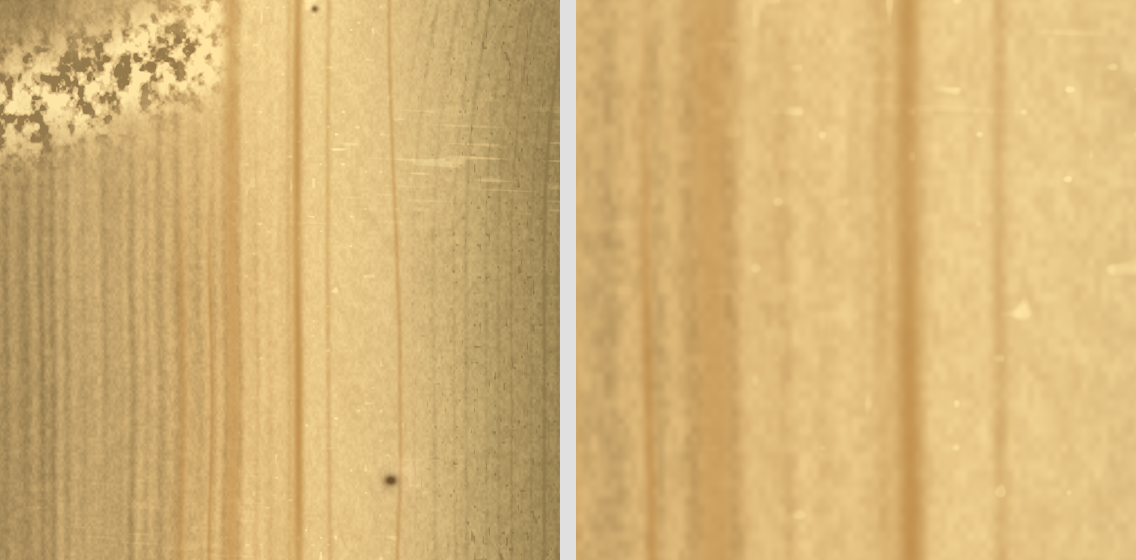
Left, the full canvas; right, a detail of the centre.
Give the GLSL for this texture, as a WebGL 1 fragment shader.

```glsl
precision highp float;
uniform vec2 u_resolution;

const vec3 SHADE = vec3(0.58, 0.48, 0.30);
const vec3 WOOD = vec3(0.84, 0.71, 0.48);
const vec3 LIGHT = vec3(0.99, 0.90, 0.65);
const vec3 RESIN = vec3(0.70, 0.49, 0.23);
const vec3 KNOT = vec3(0.38, 0.27, 0.13);
const float LEFT_RINGS = 36.0;
const float RIGHT_RINGS = 30.0;
const float RING_DEPTH = 0.20;
const float GRAIN_DEPTH = 0.13;
const float TORN_SCALE = 62.0;
const vec2 KNOT_POS = vec2(0.698, 0.142);
const vec2 PIN_POS = vec2(0.562, 0.984);

float hash(vec2 p) {
  p = fract(p * vec2(0.1031, 0.1137));
  p += dot(p, p.yx + 33.33);
  return fract((p.x + p.y) * p.x * 17.0 + p.y * 43.7);
}

float noise(vec2 p) {
  vec2 i = floor(p), f = fract(p);
  f = f * f * (3.0 - 2.0 * f);
  return mix(mix(hash(i), hash(i + vec2(1, 0)), f.x),
             mix(hash(i + vec2(0, 1)), hash(i + vec2(1, 1)), f.x), f.y);
}

float fbm(vec2 p) {
  return 0.55 * noise(p) + 0.3 * noise(p * 2.1 + 7.3) + 0.15 * noise(p * 4.3 + 19.1);
}

float bell(float d, float width) {
  d /= width;
  return exp(-d * d);
}

// Growth lines at jittered positions, each with its own width and strength.
float rings(float s, float seed, float width) {
  float sum = 0.0;
  for (int k = -1; k <= 1; k++) {
    float cell = floor(s) + float(k);
    float centre = cell + 0.5 + 0.5 * (hash(vec2(cell, seed)) - 0.5);
    float strength = 0.35 + 0.65 * hash(vec2(cell, seed + 5.0));
    sum += strength * bell(s - centre, width * (0.6 + 0.8 * hash(vec2(cell, seed + 9.0))));
  }
  return sum;
}

void main() {
  vec2 p = gl_FragCoord.xy / u_resolution;
  float sway = 0.008 * (noise(vec2(p.x * 3.0, p.y * 3.5)) - 0.5);
  float x = p.x + sway;
  float rightSide = smoothstep(0.71, 0.78, p.x);
  float leftSide = 1.0 - smoothstep(0.47, 0.54, p.x);

  // Broad lighting: bright middle, dim edges and upper left corner
  float tone = 0.37 + 0.33 * bell(p.x - 0.56, 0.23);
  tone -= 0.27 * smoothstep(0.78, 1.0, p.x) + 0.12 * smoothstep(0.16, 0.0, p.x);
  tone -= 0.16 * smoothstep(0.9, 1.0, p.y) * smoothstep(0.25, 0.0, p.x);
  tone += 0.12 * smoothstep(0.45, 0.95, p.y) * bell(p.x - 0.42, 0.2);
  tone += 0.10 * (fbm(p * vec2(9.0, 4.0)) - 0.5);

  // Torn strip rising to the right
  float ragged = 0.05 * (fbm(p * 22.0) - 0.5);
  float torn = bell(p.y - 0.80 - 0.32 * p.x + ragged, 0.085);
  torn *= 1.0 - smoothstep(0.34, 0.47, p.x + ragged);

  // Soft rings on the left, thin bending ones on the right
  float soft = rings(x * LEFT_RINGS, 3.0, 0.24) * leftSide;
  soft *= (0.5 + 0.5 * smoothstep(0.95, 0.45, p.y)) * (1.0 - 0.8 * torn);
  float lean = max(p.y - 0.55, 0.0);
  float r = x - 0.73 - 0.22 * lean * lean;
  float thin = rings(r * RIGHT_RINGS * (1.0 + 0.9 * r), 21.0, 0.11) * rightSide;
  tone -= RING_DEPTH * (soft + 0.75 * thin);
  tone += 0.12 * (noise(vec2(x * 85.0, p.y * 2.0)) - 0.5) * leftSide;

  // Grain, slanting fibres, dark pores and pale cross scratches
  tone += GRAIN_DEPTH * (noise(p * vec2(250.0, 190.0)) - 0.5);
  tone += 0.10 * (noise(p * vec2(130.0, 75.0) + 31.0) - 0.5);
  float fibre = noise(vec2(p.x * 0.8 + p.y * 0.5, p.y * 0.8 - p.x * 0.5).yx * vec2(18.0, 110.0));
  tone += 0.09 * (fibre - 0.5) * bell(p.x - 0.65, 0.08);
  float pore = smoothstep(0.84, 0.96, noise(p * vec2(190.0, 105.0) + 53.0));
  tone -= 0.22 * pore * smoothstep(0.66, 0.85, p.x);
  float scratch = smoothstep(0.72, 0.95, noise(vec2(p.x * 16.0, p.y * 125.0 + p.x * 5.0)));
  float scratched = bell(p.y - 0.70, 0.11) * smoothstep(0.49, 0.53, p.x)
                  + 0.4 * smoothstep(0.35, 0.0, p.y) * leftSide;
  tone += 0.20 * scratch * scratched;
  tone += 0.30 * smoothstep(0.88, 0.98, noise(p * 75.0 + 11.0)) * bell(p.x - 0.58, 0.16);

  // Pale flakes and dark pits in the torn strip
  float flake = fbm(p * vec2(TORN_SCALE, TORN_SCALE * 0.9));
  tone += torn * (0.24 + 0.5 * smoothstep(0.45, 0.62, flake));
  tone -= torn * 0.75 * smoothstep(0.47, 0.30, flake);

  tone = clamp(tone, 0.0, 1.0);
  vec3 colour = mix(mix(SHADE, WOOD, min(tone * 2.0, 1.0)), LIGHT, max(tone * 2.0 - 1.0, 0.0));
  float warmth = bell(p.x - 0.46, 0.2);
  colour += vec3(0.015, -0.004, -0.022) * warmth + vec3(-0.012, 0.004, 0.0) * rightSide;

  // Resin streaks: the main one, its companions and two faint lines
  float low = smoothstep(0.75, 0.45, p.y);
  float varied = 0.6 + 0.4 * noise(vec2(2.0, p.y * 7.0));
  float streak = 0.75 * varied * bell(x - 0.533, 0.009) + 0.22 * bell(x - 0.517, 0.005);
  streak += 0.42 * bell(x - 0.415, 0.013) + low * 0.38 * bell(x - 0.325, 0.008);
  streak += low * 0.48 * bell(x - 0.376, 0.004) + 0.28 * bell(x - 0.588, 0.005);
  float bow = 0.696 + 0.02 * smoothstep(1.0, 0.35, p.y) - 0.008 * smoothstep(0.2, 0.0, p.y);
  streak += 0.36 * bell(x - bow, 0.004);
  colour = mix(colour, RESIN, clamp(streak, 0.0, 0.85));

  // Knots with a pale halo
  vec2 k = p - KNOT_POS;
  colour += 0.07 * bell(length(k - vec2(0.022, 0.012)), 0.03);
  float knot = 0.85 * bell(length(k * vec2(0.8, 1.0)), 0.008) + 0.25 * bell(length(k), 0.02);
  knot += 0.8 * bell(length(p - PIN_POS), 0.006);
  colour += 0.10 * bell(length(p - PIN_POS + vec2(0.009, -0.005)), 0.008);
  gl_FragColor = vec4(mix(colour, KNOT, min(knot, 0.9)), 1.0);
}
```
